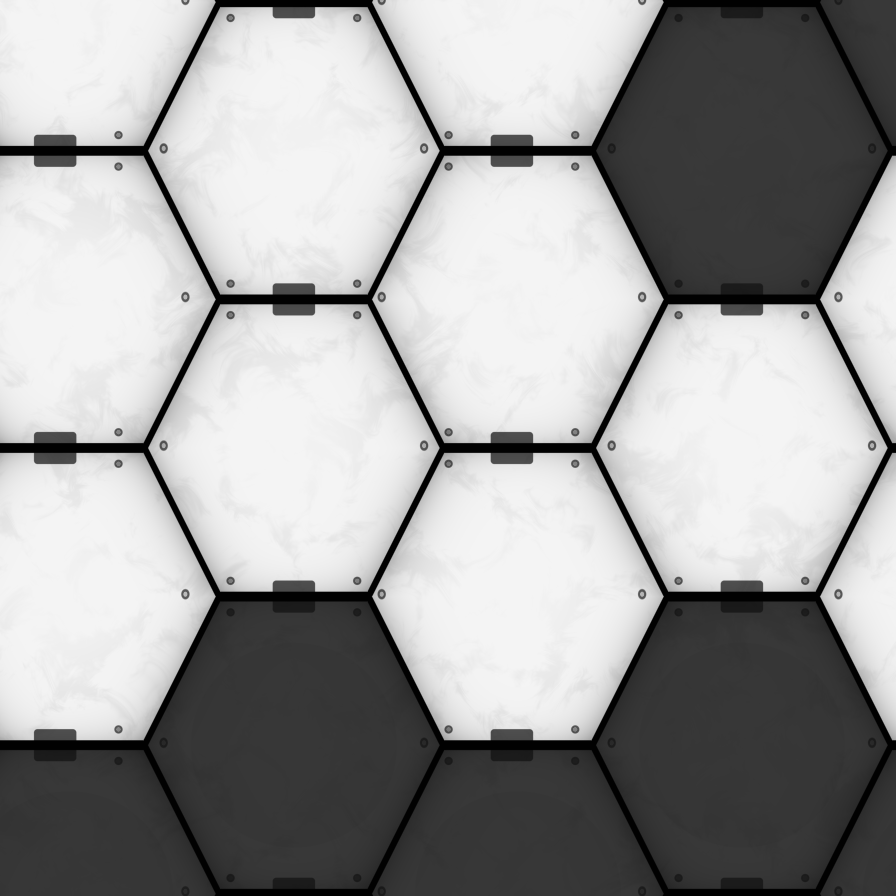
Write a Shadertoy shader that draws this pattern.

```glsl
// Hexagonal wall panels in black and white, with black seams, clips and bolts.
// Two offset grids of centres give the nearest hexagon; its edge distances drive
// the seams and the soft shading, and cellular noise lays faint grime on top.

const vec2 GRID_SCALE = vec2(3.0, 3.015);     // panels per canvas width and height
const vec2 EVEN_ORIGIN = vec2(0.984, 0.5);    // centre of one panel in each grid
const vec2 ODD_ORIGIN = vec2(0.234, 0.0);
const vec2 GRID_PERIOD = vec2(1.5, 1.0);

const float SEAM_FLAT = 0.0165;               // half widths of the seams
const float SEAM_SLANT = 0.0105;
const vec2 CLIP_HALF = vec2(0.071, 0.054);
const float CLIP_ROUND = 0.012;
const vec2 CORNER_BOLT = vec2(0.212, 0.447);
const vec2 SIDE_BOLT = vec2(0.436, 0.008);
const float BOLT_RADIUS = 0.0100;
const float BOLT_RIM = 0.0038;
const float DISC_RADIUS = 0.345;

const vec3 LIGHT_PANEL = vec3(0.958);
const vec3 DARK_PANEL = vec3(0.222);
const vec3 SEAM_COLOR = vec3(0.005);
const float GRIME_AMOUNT = 0.055;

vec2 hash2(vec2 p) {
    p = vec2(dot(p, vec2(127.1, 311.7)), dot(p, vec2(269.5, 183.3)));
    return fract(sin(p) * 43758.5);
}

// Distance to the nearest scattered feature point
float cellular(vec2 p) {
    vec2 cell = floor(p), f = fract(p);
    float nearest = 2.0;
    for (int y = -1; y <= 1; y++)
    for (int x = -1; x <= 1; x++) {
        vec2 o = vec2(x, y);
        nearest = min(nearest, length(o + hash2(cell + o) - f));
    }
    return nearest;
}

// Blotchy stains: warped octaves of cellular noise
float grime(vec2 p) {
    p += 0.03 * sin(p.yx * 17.0 + 2.0 * sin(p * 9.0));
    float sum = 0.0, amp = 0.5, freq = 5.0;
    for (int i = 0; i < 4; i++) {
        sum += amp * cellular(p * freq);
        p += 0.012 * sin(p.yx * freq * 5.0);
        freq *= 2.1;
        amp *= 0.62;
    }
    return smoothstep(0.46, 0.72, sum);
}

// Inward distances to the flat and the slanted edges
vec2 edgeDistances(vec2 p) {
    p = abs(p);
    return vec2(0.5 - p.y, (1.0 - 2.0 * p.x - p.y) / sqrt(5.0));
}

vec2 nearestCentre(vec2 q, vec2 origin) {
    return origin + GRID_PERIOD * round((q - origin) / GRID_PERIOD);
}

float fill(float d, float aa) {
    return 1.0 - smoothstep(-aa, aa, d);
}

void mainImage(out vec4 fragColor, in vec2 fragCoord) {
    vec2 q = (fragCoord / iResolution.y - 0.5) * GRID_SCALE + 1.5;
    float aa = 0.75 * GRID_SCALE.y / iResolution.y;

    // Panel that holds this point
    vec2 centre = nearestCentre(q, EVEN_ORIGIN);
    vec2 oddCentre = nearestCentre(q, ODD_ORIGIN);
    vec2 edge = edgeDistances(q - centre);
    vec2 oddEdge = edgeDistances(q - oddCentre);
    bool odd = min(oddEdge.x, oddEdge.y) > min(edge.x, edge.y);
    if (odd) {
        centre = oddCentre;
        edge = oddEdge;
    }
    vec2 p = q - centre;

    // Dark panels: the bottom band and the upper right corner
    bool bottomBand = centre.y < 0.6;
    bool dark = bottomBand || (centre.x > 2.0 && centre.y > 2.4);
    vec3 color = dark ? DARK_PANEL : LIGHT_PANEL;

    // Grime gathers away from the middle; edges fall off into shade
    float stain = grime(q + 7.0 * hash2(centre));
    stain *= mix(0.25, 1.0, smoothstep(0.08, 0.4, length(p)));
    color *= 1.0 - GRIME_AMOUNT * stain;
    vec2 falloff = exp(-max(edge, 0.0) / vec2(0.045, 0.052));
    color *= 1.0 - 0.17 * falloff.x - 0.28 * falloff.y;
    if (bottomBand) color *= 1.0 - 0.035 * fill(length(p) - DISC_RADIUS, aa);

    // Fittings drift sideways a little in the odd columns
    vec2 m = p;
    if (odd) m.x -= 0.0195 * (centre.x - 2.76);
    vec2 am = abs(m);

    // Bolts: a grey hole inside a darker rim
    float corner = length(am - CORNER_BOLT);
    float side = length((vec2(am.x, m.y) - SIDE_BOLT) * vec2(1.0, 0.8));
    float bolt = min(corner, side);
    float hole = fill(bolt - BOLT_RADIUS, aa) * (corner < side ? 0.4 : 0.2);
    float rim = fill(abs(bolt - BOLT_RADIUS) - BOLT_RIM, aa);
    color *= 1.0 - max(hole, rim * (dark ? 0.45 : 0.62));

    // Clips straddling the flat seams
    vec2 c = vec2(am.x, edge.x) - CLIP_HALF + CLIP_ROUND;
    float clip = length(max(c, 0.0)) + min(max(c.x, c.y), 0.0) - CLIP_ROUND;
    color *= 1.0 - fill(clip, aa) * (dark ? 0.48 : 0.66);

    // Seams
    float seam = max(fill(edge.x - SEAM_FLAT, aa), fill(edge.y - SEAM_SLANT, aa));
    fragColor = vec4(mix(color, SEAM_COLOR, seam), 1.0);
}
```
